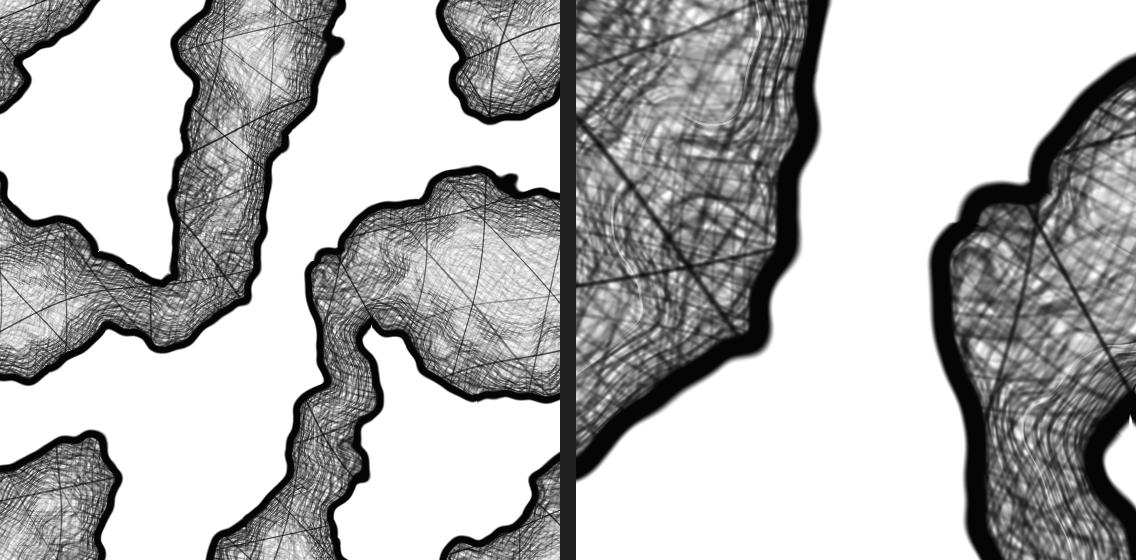
Left, the full canvas; right, a detail of the centre.
Write a three.js fragment shader that draws this pattern.

```glsl
varying vec2 vUv;

const float TAU = 6.2831853;
const vec3 PAPER = vec3(1.0);
const vec3 INK = vec3(0.02);

// Shape of the bodies
const int SPINE_STEPS = 20;
const float NECK_RADIUS = 0.05;
const float BULGE_RADIUS = 0.11;
const float BULGE_CONTRAST = 0.03;
const vec2 ISLAND_ARM = vec2(0.09, 0.085);
const float ISLAND_RADIUS = 0.12;
const vec2 WARP_FREQ = vec2(8.0, 24.0);
const vec2 WARP_SIZE = vec2(0.07, 0.016);

// Outline
const float OUTLINE_HALF = 0.0066;
const float OUTLINE_SOFT = 0.0022;
const float RIM_SHADE = 0.35;
const float RIM_FADE = 0.01;

// Hair strokes and long chords
const int HAIR_LAYERS = 16;
const float HAIR_SPACING = 0.0125;
const float HAIR_WIDTH = 0.0025;
const float HAIR_RIM = 0.38;
const float HAIR_CORE = 0.09;
const float CORE_DEPTH = 0.12;
const float HAIR_BEND = 0.07;
const float CHORD_SPACING = 0.14;
const float CHORD_WIDTH = 0.0026;
const float CHORD_BEND = 0.08;

float hash(vec2 p) {
  return fract(sin(dot(p, vec2(127.1, 311.7))) * 43758.55);
}

vec2 gradientAt(vec2 cell) {
  float a = TAU * hash(cell);
  return vec2(cos(a), sin(a));
}

float noise(vec2 p) {
  vec2 i = floor(p), f = p - i;
  vec2 u = f * f * f * (f * (f * 6.0 - 15.0) + 10.0);
  vec2 e = vec2(1.0, 0.0);
  float low = mix(dot(gradientAt(i), f), dot(gradientAt(i + e), f - e), u.x);
  float high = mix(dot(gradientAt(i + e.yx), f - e.yx), dot(gradientAt(i + 1.0), f - 1.0), u.x);
  return mix(low, high, u.y);
}

vec2 noise2(vec2 p) {
  return vec2(noise(p), noise(p + 37.0));
}

// Winding centre line that closes on itself across the canvas edges
vec2 spine(float t) {
  float a = TAU * t;
  return vec2(1.0 - t, 0.48 - t) + vec2(-0.14, 0.17) * sin(a) + vec2(-0.06, 0.03) * sin(2.0 * a);
}

float spineRadius(float t) {
  float c = cos(TAU * (t - 0.04));
  float c2 = c * c;
  return NECK_RADIUS + c2 * c2 * c2 * (BULGE_RADIUS + BULGE_CONTRAST * c);
}

// Tapered capsule, repeated in every canvas tile
float capsule(vec2 p, vec2 a, vec2 b, float ra, float rb) {
  vec2 q = p - 0.5 * (a + b);
  q -= floor(q + 0.5);
  vec2 axis = b - a;
  float h = clamp(dot(q, axis) / dot(axis, axis) + 0.5, 0.0, 1.0);
  return length(q - axis * (h - 0.5)) - mix(ra, rb, h);
}

float bodies(vec2 p) {
  p += WARP_SIZE.x * noise2(p * WARP_FREQ.x) + WARP_SIZE.y * noise2(p * WARP_FREQ.y + 11.0);
  float d = capsule(p, -ISLAND_ARM, ISLAND_ARM, ISLAND_RADIUS, ISLAND_RADIUS);
  for (int i = 0; i < SPINE_STEPS; i++) {
    float t0 = float(i) / float(SPINE_STEPS);
    float t1 = float(i + 1) / float(SPINE_STEPS);
    d = min(d, capsule(p, spine(t0), spine(t1), spineRadius(t0), spineRadius(t1)));
  }
  return d;
}

// One thin stroke per cell, with random place and strength
float stroke(float coord, float spacing, float width, float seed) {
  float s = coord / spacing;
  float cell = floor(s);
  float centre = mix(0.25, 0.75, hash(vec2(cell, seed)));
  float strength = mix(0.4, 1.0, hash(vec2(cell, seed + 0.5)));
  return strength * (1.0 - smoothstep(0.0, width, abs(s - cell - centre) * spacing));
}

void main() {
  vec2 p = vUv;

  // Distance to the edge, evened out by its slope
  vec2 e = vec2(0.002, 0.0);
  float raw = bodies(p);
  vec2 slope = (vec2(bodies(p + e), bodies(p + e.yx)) - raw) / e.x;
  float d = raw / clamp(length(slope), 0.6, 2.0);
  float depth = max(-d, 0.0);

  // Hairs: even layers follow the rim, odd layers run across
  float light = 1.0 - RIM_SHADE * exp(-depth / RIM_FADE);
  float hairInk = mix(HAIR_RIM, HAIR_CORE, smoothstep(0.0, CORE_DEPTH, depth));
  for (int i = 0; i < HAIR_LAYERS; i++) {
    float k = float(i);
    float a = k * 2.4;
    float along = mod(k, 2.0) < 0.5 ? -raw : dot(p, vec2(cos(a), sin(a)));
    along += HAIR_BEND * noise(p * 4.5 + k * 7.3);
    light *= 1.0 - hairInk * stroke(along, HAIR_SPACING, HAIR_WIDTH, k);
  }

  // Chords: few, dark and nearly straight
  for (int i = 0; i < 3; i++) {
    float k = float(i);
    float a = 0.7 + k * 1.15;
    float along = dot(p, vec2(cos(a), sin(a))) + CHORD_BEND * noise(p * 2.5 + k * 5.1);
    light *= 1.0 - 0.85 * stroke(along, CHORD_SPACING, CHORD_WIDTH, k + 50.0);
  }

  float tone = mix(1.0, light, 1.0 - smoothstep(-0.001, 0.001, d));
  tone *= smoothstep(OUTLINE_HALF - OUTLINE_SOFT, OUTLINE_HALF + OUTLINE_SOFT, abs(d));
  gl_FragColor = vec4(mix(INK, PAPER, tone), 1.0);
}
```
